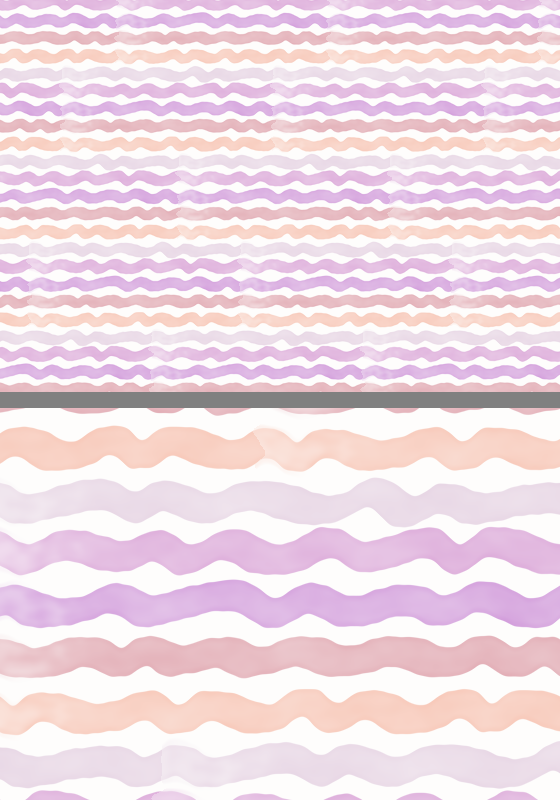
Top: the whole. Bottom: its middle third, enlarged.
A WebGL 1 fragment shader for this pattern:

```glsl
precision highp float;
// Wavy watercolour stripes in five pastel inks on white paper.
// Each group of five rows repeats sideways with its own shift; warped sine
// edges shape the strokes, and gradient noise mottles and fades the paint.

uniform vec2 u_resolution;

#define TAU 6.2831853
#define PITCH 0.0448        // row spacing, canvas heights
#define FIRST_ROW -0.0342   // centre of row 0, below the top edge
#define REPEAT 0.539        // sideways repeat, canvas heights
#define HALF_WIDTH 0.305    // half stroke, in row pitches
#define WAVE 0.135          // wave height, in row pitches
#define WARP 0.22           // unevenness of the wave spacing
#define MOTTLE 0.24         // pigment variation
#define FADE 0.30           // paleness where a stroke starts
#define POOLING 0.10        // darker rim of dried paint
#define PAPER vec3(0.995, 0.993, 0.989)

vec2 gradientAt(vec2 cell) {
  float a = TAU * fract(sin(dot(cell, vec2(127.1, 311.7))) * 437.585);
  return vec2(cos(a), sin(a));
}

// Gradient noise that wraps in x after a whole number of cells.
float noise(vec2 p, float period) {
  vec2 i = floor(p), f = p - i;
  vec2 w = f * f * f * (f * (f * 6.0 - 15.0) + 10.0);
  float x0 = mod(i.x, period), x1 = mod(i.x + 1.0, period);
  float a = dot(gradientAt(vec2(x0, i.y)), f);
  float b = dot(gradientAt(vec2(x1, i.y)), f - vec2(1.0, 0.0));
  float c = dot(gradientAt(vec2(x0, i.y + 1.0)), f - vec2(0.0, 1.0));
  float d = dot(gradientAt(vec2(x1, i.y + 1.0)), f - vec2(1.0, 1.0));
  return mix(mix(a, b, w.x), mix(c, d, w.x), w.y);
}

// Ink colour in rgb, row offset in pitches in alpha.
vec4 inkOf(float kind) {
  if (kind < 0.5) return vec4(0.925, 0.870, 0.915, 0.0);    // mauve grey
  if (kind < 1.5) return vec4(0.895, 0.745, 0.885, -0.066); // orchid
  if (kind < 2.5) return vec4(0.865, 0.705, 0.890, -0.030); // violet
  if (kind < 3.5) return vec4(0.910, 0.745, 0.770, -0.075); // rose
  return vec4(0.975, 0.825, 0.775, -0.017);                 // peach
}

// Where strokes start in each group, in repeats.
float seamOf(float group) {
  if (group < 0.5) return 0.552;
  if (group < 1.5) return 0.293;
  if (group < 2.5) return 0.845;
  if (group < 3.5) return 0.138;
  return 0.717;
}

vec3 paintRow(vec3 below, float row, float x, float y, float pixel) {
  float group = floor((row + 0.5) / 5.0);
  float kind = row - 5.0 * group;
  vec4 ink = inkOf(kind);
  float t = fract(x / REPEAT - seamOf(group));
  float v = y - row - ink.a;
  float seed = kind * 13.0 + 0.37;

  // Upper and lower edges: rounded swells, slightly out of step
  float bumps = kind < 2.5 ? 7.0 : 8.0;
  float scallop = kind < 2.5 ? 0.12 : 0.24;
  float warp = WARP * noise(vec2(t * 6.0, seed), 6.0);
  float phase = TAU * (bumps * t + warp * 2.0 + kind * 0.31);
  float lag = 0.45 + 1.4 * noise(vec2(t * 5.0, seed + 3.0), 5.0);
  float height = WAVE * (kind > 2.5 ? 0.78 : 1.0)
               * (1.0 + 0.8 * noise(vec2(t * 7.0, seed + 5.0), 7.0));
  float drift = 0.07 * noise(vec2(t * 4.0, seed + 7.0), 4.0);
  float rough = 0.035 * noise(vec2(t * 50.0, seed + v * 2.0), 50.0);
  float top = drift - HALF_WIDTH
            - height * (sin(phase) + scallop * cos(2.0 * phase));
  float bottom = drift + HALF_WIDTH
               - height * (sin(phase + lag) - scallop * cos(2.0 * phase + lag));
  float depth = min(v - top, bottom - v) + rough;

  // Pigment: broad blotches, fine grain, pale ragged start, dried rim
  float blotch = noise(vec2(t * 9.0, seed + v * 1.3), 9.0);
  float grain = noise(vec2(t * 34.0, seed + v * 4.0), 34.0);
  float ragged = noise(vec2(t * 20.0, seed + v * 3.0), 20.0);
  float start = fract(t + 0.035 * ragged);
  float fade = 1.0 - smoothstep(0.02, 0.17, start + 0.08 * grain);
  float rim = 1.0 - smoothstep(0.02, 0.13, depth);
  float strength = 0.96 + 0.08 * start + MOTTLE * (blotch + 0.35 * grain)
                 - FADE * fade + POOLING * rim;

  // A faint wash spills past the stroke at its start
  float spill = (1.0 - smoothstep(0.0, 0.10, start))
              * smoothstep(-0.12, -0.02, depth + 0.12 * ragged);
  below = mix(below, ink.rgb, 0.25 * spill);

  vec3 paint = mix(PAPER, ink.rgb, strength);
  return mix(below, paint, smoothstep(-pixel, pixel, depth));
}

void main() {
  vec2 uv = gl_FragCoord.xy / u_resolution.y;
  float y = (1.0 - uv.y - FIRST_ROW) / PITCH;
  float pixel = 0.8 / (u_resolution.y * PITCH);
  float nearest = floor(y + 0.5);

  vec3 color = PAPER;
  for (int k = -1; k <= 1; k++) {
    color = paintRow(color, nearest + float(k), uv.x, y, pixel);
  }
  gl_FragColor = vec4(clamp(color, 0.0, 1.0), 1.0);
}
```
